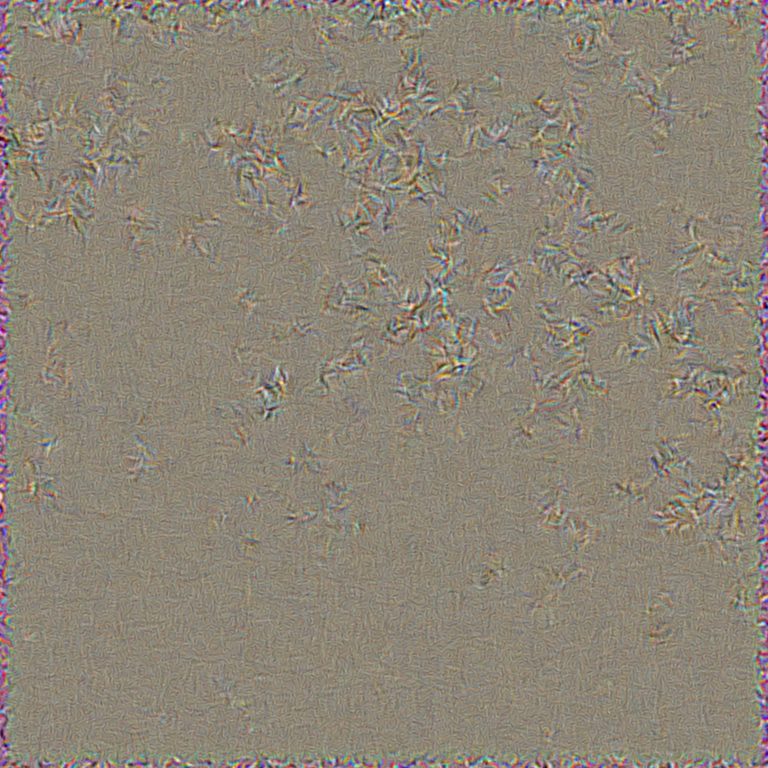
A three.js fragment shader for this texture:

```glsl
// Grey-olive field of fine woven grain with patches of tinted strokes and a noisy rim.
varying vec2 vUv;

const float TAU = 6.2831853;
const vec3 BASE = vec3(0.553, 0.523, 0.465);
const vec3 RIM_PURPLE = vec3(0.02, -0.07, 0.06);
const vec3 RIM_GREEN = vec3(-0.02, 0.035, 0.0);
const vec3 PINK_GREEN = vec3(0.015, -0.03, 0.02);
const vec3 ORANGE_BLUE = vec3(0.06, 0.0, -0.08);
const vec3 LIGHT_DARK = vec3(0.08, 0.08, 0.075);

float hash(vec2 p) {
  return fract(sin(dot(p, vec2(127.1, 311.7))) * 43758.5453);
}

float valueNoise(vec2 p) {
  vec2 id = floor(p);
  vec2 f = fract(p);
  f = f * f * (3.0 - 2.0 * f);
  float low = mix(hash(id), hash(id + vec2(1.0, 0.0)), f.x);
  float high = mix(hash(id + vec2(0.0, 1.0)), hash(id + 1.0), f.x);
  return mix(low, high, f.y);
}

float fbm(vec2 p) {
  float sum = 0.0;
  float weight = 0.5;
  for (int i = 0; i < 3; i++) {
    sum += weight * valueNoise(p);
    p = p * 2.03 + 17.3;
    weight *= 0.5;
  }
  return sum / 0.875;
}

// One short wave packet per cell; tint shifts red against blue, and green a little.
// snap pulls the directions towards the two canvas axes.
vec3 wavelets(vec2 uv, float cells, float waves, float stretch, float tint, float snap, float seed) {
  vec2 p = uv * cells;
  vec2 id = floor(p);
  vec3 sum = vec3(0.0);
  for (int j = -1; j <= 1; j++) {
    for (int i = -1; i <= 1; i++) {
      vec2 cell = id + vec2(float(i), float(j));
      vec2 key = cell + seed;
      vec2 centre = cell + vec2(hash(key + 3.7), hash(key + 9.1));
      float turn = hash(key + 21.3) * 4.0;
      float angle = mix(turn, floor(turn + 0.5), snap) * TAU * 0.25;
      vec2 axis = vec2(cos(angle), sin(angle));
      vec2 d = p - centre;
      float along = dot(d, axis);
      float across = dot(d, vec2(-axis.y, axis.x));
      float window = max(1.0 - along * along - stretch * across * across, 0.0);
      float bend = 0.5 * along * along;
      float phase = TAU * (waves * across + bend + hash(key + 33.9));
      vec3 shift = (hash(key + 47.2) - 0.5) * vec3(-1.0, 0.0, 1.0);
      shift.g += 0.5 * (hash(key + 58.6) - 0.5);
      sum += window * window * cos(phase + shift * tint);
    }
  }
  return sum;
}

// Strength of the coarse strokes: many ragged clumps, denser in the upper half.
float patchMask(vec2 uv) {
  float islands = fbm(uv * 7.0 + 2.4);
  float clumps = fbm(uv * 28.0 + 31.0);
  float level = 0.45 * islands + 0.55 * clumps + 0.14 * (uv.y - 0.5);
  return smoothstep(0.47, 0.74, level);
}

void main() {
  vec2 uv = vUv;

  // Dotted grain and thin woven threads everywhere
  vec3 grain = wavelets(uv, 165.0, 1.2, 1.0, 2.8, 0.3, 11.0);
  vec3 threads = wavelets(uv, 44.0, 2.6, 5.0, 1.4, 0.6, 57.0);

  // Short tinted strokes, strongest inside the patches
  float strength = patchMask(uv);
  vec3 strokes = wavelets(uv, 52.0, 1.6, 2.2, 3.2, 0.0, 93.0);
  vec3 hairs = wavelets(uv, 74.0, 1.7, 2.6, 2.6, 0.2, 201.0);

  vec3 colour = BASE + 0.05 * grain + 0.035 * threads;
  colour += (0.02 + 0.17 * strength) * strokes;
  colour += (0.02 + 0.13 * strength) * hairs;

  // Faint colour and brightness blotches
  float blotches = 0.4 + 2.0 * strength;
  colour += blotches * PINK_GREEN * (valueNoise(uv * 90.0 + 5.0) - 0.5);
  colour += blotches * ORANGE_BLUE * (valueNoise(uv * 80.0 + 151.0) - 0.5);
  colour += blotches * LIGHT_DARK * (valueNoise(uv * 95.0 + 277.0) - 0.5);

  // Saturated rim with a ragged inner edge, purple on the left and right
  vec2 inset = min(uv, 1.0 - uv);
  float edge = min(inset.x, inset.y);
  float ragged = edge + 0.014 * (valueNoise(uv * 70.0) - 0.5);
  float rim = 1.0 - smoothstep(0.004, 0.016, ragged);
  float halo = (1.0 - smoothstep(0.012, 0.03, ragged)) * (1.0 - rim);
  float sides = 1.0 - smoothstep(0.006, 0.014, inset.x);
  vec3 speckle = wavelets(uv, 95.0, 0.9, 1.2, 4.5, 0.0, 139.0);
  colour += rim * (0.26 * speckle + RIM_PURPLE * (0.5 + sides));
  colour += halo * (0.08 * speckle + RIM_GREEN);

  gl_FragColor = vec4(clamp(colour, 0.0, 1.0), 1.0);
}
```
